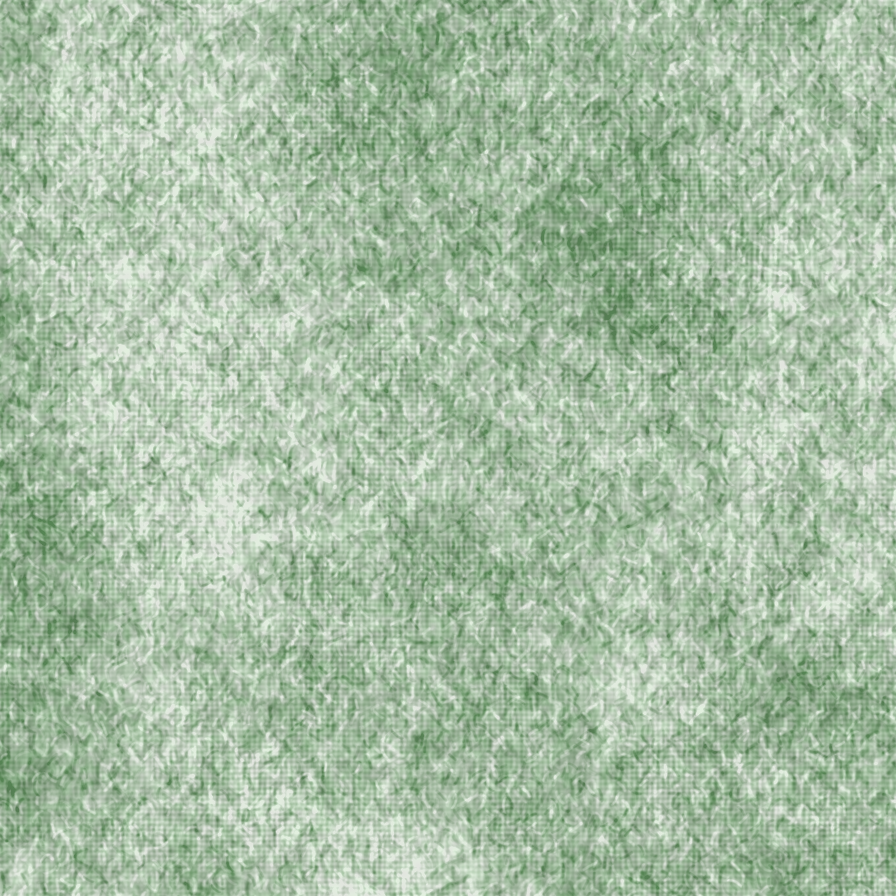
Write a Shadertoy shader that draws this texture.

```glsl
// Pale green felted cloth: short matted fibres over a fine weave with cloudy fading.
#define BASE_COLOR vec3(0.655, 0.746, 0.646)
#define TONE_TINT vec3(1.0, 0.76, 1.0)
#define FIBRE_CELLS 56.0
#define FIBRE_LAYERS 5
#define FIBRE_CONTRAST 0.125
#define FIBRE_SPREAD 2.3
#define WEAVE_THREADS 171.0
#define WEAVE_CONTRAST 0.065
#define CLOUD_CONTRAST 0.40
#define PATCH_CONTRAST 0.14
#define STREAK_CONTRAST 0.17

const float TAU = 6.2831853;

vec4 hash4(vec2 p) {
    vec4 q = fract(p.xyxy * vec4(0.1031, 0.1030, 0.0973, 0.1099));
    q += dot(q, q.wzxy + 33.33);
    return fract((q.xxyz + q.yzzw) * q.zywx);
}

float valueNoise(vec2 p) {
    vec2 cell = floor(p), f = fract(p);
    f = f * f * (3.0 - 2.0 * f);
    float low = mix(hash4(cell).x, hash4(cell + vec2(1, 0)).x, f.x);
    float high = mix(hash4(cell + vec2(0, 1)).x, hash4(cell + vec2(1, 1)).x, f.x);
    return mix(low, high, f.y) - 0.5;
}

// Layered noise for the broad faded areas
float clouds(vec2 p) {
    float sum = 0.0, weight = 0.53;
    for (int i = 0; i < 4; i++) {
        sum += weight * valueNoise(p);
        p = mat2(0.8, 0.6, -0.6, 0.8) * p * 2.03 + 17.3;
        weight *= 0.5;
    }
    return sum;
}

// One curved, mostly upright fibre per cell, lighter or darker than the cloth
float fibreLayer(vec2 p, float seed) {
    vec2 cell = floor(p);
    float sum = 0.0;
    for (int y = -1; y <= 1; y++)
    for (int x = -1; x <= 1; x++) {
        vec2 id = cell + vec2(x, y);
        vec4 place = hash4(id + seed);
        vec4 form = hash4(id + seed + 71.7);
        float angle = (place.z - 0.5) * FIBRE_SPREAD;
        float c = cos(angle), s = sin(angle);
        vec2 q = mat2(c, -s, s, c) * (p - id - place.xy);
        q.x += (form.x - 0.5) * q.y * q.y;
        float halfLength = mix(0.3, 0.65, form.y);
        float d = length(vec2(q.x, max(abs(q.y) - halfLength, 0.0)));
        float shade = 2.0 * place.w - 1.0;
        sum += shade * (1.0 - smoothstep(0.03, mix(0.18, 0.28, form.z), d));
    }
    return sum;
}

// Crossed threads whose strength drifts from place to place
float weave(vec2 p) {
    vec2 drift = 0.1 * sin(p.yx * 31.0);
    vec2 threads = cos(TAU * (p * WEAVE_THREADS + drift));
    return 0.5 * (threads.x + threads.y) * (1.0 + valueNoise(p * 14.0));
}

void mainImage(out vec4 fragColor, in vec2 fragCoord) {
    vec2 p = fragCoord / iResolution.y;

    float fibres = 0.0;
    for (int i = 0; i < FIBRE_LAYERS; i++) {
        float k = float(i);
        vec2 q = p * FIBRE_CELLS * (1.0 + 0.13 * k) + k * vec2(3.37, 5.71);
        fibres += fibreLayer(q, 113.0 * k + 9.0);
    }

    float tone = CLOUD_CONTRAST * clouds(p * 4.0 + 5.2);
    tone += PATCH_CONTRAST * valueNoise(p * 30.0 + 41.0);
    tone += STREAK_CONTRAST * valueNoise(p * vec2(210.0, 95.0) + 7.0);
    tone += FIBRE_CONTRAST * fibres;
    tone += WEAVE_CONTRAST * weave(p);
    tone = clamp(tone, -0.32, 0.23);

    // Small shifts of green keep the tint uneven
    vec3 color = BASE_COLOR + TONE_TINT * tone;
    color.g += 0.05 * valueNoise(p * 120.0 + 83.0);
    fragColor = vec4(color, 1.0);
}
```
